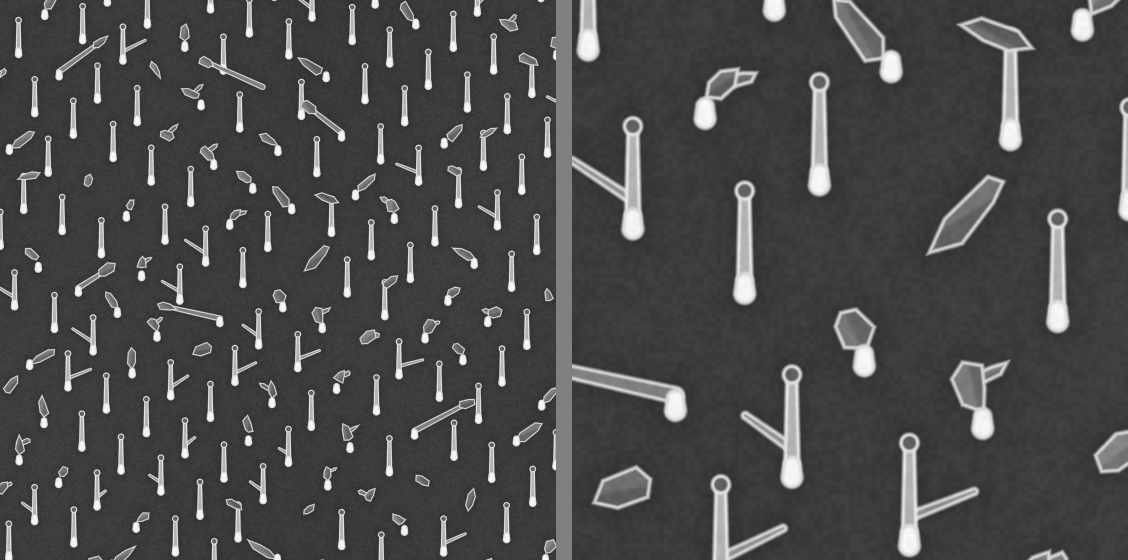
Left, the full canvas; right, a detail of the centre.
Give the GLSL for this pattern, as a Shadertoy shader.

```glsl
// Micrograph of upright nanowires and crystal flakes growing on a slanted lattice.

const float TAU = 6.2831853;

// Lattice of growth sites, in canvas heights
const vec2 STEP_A = vec2(0.0697, -0.0402);
const vec2 STEP_B = vec2(0.1133, 0.0258);
const vec2 ORIGIN = vec2(0.331, 0.918);
const float REACH = 0.15;          // farthest extent of one growth

// Sizes
const float WIRE_LENGTH = 0.058;
const float FOOT_RADIUS = 0.0068;
const float TIP_RADIUS = 0.0060;
const float RIM = 0.0021;          // width of the bright edges
const float SOFT = 0.0013;         // edge blur

// Grey levels
const float GROUND = 0.238;
const float FLAKE_CORE = 0.40;
const float WIRE_CORE = 0.70;
const float EDGE = 0.84;
const float GLARE = 0.96;

// Shares of growth kinds, cumulative
const float WIRES = 0.57;
const float FLAKES = 0.87;
const float BLADES = 0.95;

vec4 hash4(vec2 p, float seed) {
    vec4 q = fract(p.xyxy * vec4(0.1031, 0.1030, 0.0973, 0.1099) + seed * 0.1371);
    q += dot(q, q.wzxy + 33.33);
    return fract((q.xxyz + q.yzzw) * q.zywx);
}

float valueNoise(vec2 p) {
    vec2 i = floor(p), f = smoothstep(0.0, 1.0, fract(p));
    vec2 e = vec2(0.0, 1.0);
    return mix(mix(hash4(i, 3.0).x, hash4(i + e.yx, 3.0).x, f.x),
               mix(hash4(i + e.xy, 3.0).x, hash4(i + e.yy, 3.0).x, f.x), f.y);
}

// Rod from a to b whose radius changes from ra to rb
float rod(vec2 p, vec2 a, vec2 b, float ra, float rb) {
    vec2 ab = b - a;
    float t = clamp(dot(p - a, ab) / dot(ab, ab), 0.0, 1.0);
    return length(p - a - ab * t) - mix(ra, rb, t);
}

vec2 corner(int k, vec2 halfSize, vec2 seed) {
    float angle = TAU * float(k) / 6.0;
    float radius = mix(0.55, 1.12, hash4(seed, 11.0 + float(k)).y);
    return halfSize * radius * vec2(cos(angle), sin(angle));
}

// Irregular six-cornered polygon
float crystal(vec2 p, vec2 halfSize, vec2 seed) {
    vec2 prev = corner(5, halfSize, seed);
    float nearest = 1e3, side = 1.0;
    for (int k = 0; k < 6; k++) {
        vec2 cur = corner(k, halfSize, seed);
        vec2 e = prev - cur, w = p - cur;
        vec2 q = w - e * clamp(dot(w, e) / dot(e, e), 0.0, 1.0);
        nearest = min(nearest, dot(q, q));
        bvec3 c = bvec3(p.y >= cur.y, p.y < prev.y, e.x * w.y > e.y * w.x);
        if (all(c) || all(not(c))) side = -side;
        prev = cur;
    }
    return side * sqrt(nearest);
}

// ink holds premultiplied grey, coverage and nearest distance
void paint(inout vec3 ink, float d, float core, float edge) {
    float shade = mix(edge, core, smoothstep(0.5 * RIM, 1.5 * RIM, -d));
    ink.xy = mix(ink.xy, vec2(shade, 1.0), smoothstep(SOFT, -SOFT, d));
    ink.z = min(ink.z, d);
}

void paintFlake(inout vec3 ink, vec2 p, vec2 dir, vec2 halfSize, vec2 seed) {
    vec2 q = vec2(dot(p, dir), dot(p, vec2(-dir.y, dir.x)));
    float facet = 0.08 * smoothstep(-0.002, 0.002, q.y + 0.2 * q.x);
    float tone = FLAKE_CORE + facet + 0.10 * (hash4(seed, 5.0).z - 0.5);
    paint(ink, crystal(q, halfSize, seed), tone, EDGE);
}

void paintWire(inout vec3 ink, vec2 p) {
    vec2 tip = vec2(0.0, WIRE_LENGTH);
    paint(ink, rod(p, vec2(0.0), tip, 0.0052, 0.0038), WIRE_CORE, 0.90);
    paint(ink, length(p - tip) - TIP_RADIUS, 0.38, 0.88);
}

void paintGrowth(inout vec3 ink, vec2 p, vec2 site) {
    vec4 h = hash4(site, 1.0), g = hash4(site, 2.0);
    float hand = g.x < 0.5 ? -1.0 : 1.0;
    float slope = mix(0.25, 0.75, g.y);
    vec2 slant = vec2(hand * cos(slope), sin(slope));
    if (h.x < WIRES) {
        // Straight wire, sometimes with a side twig or a flake on top
        if (h.y < 0.20) {
            vec2 root = vec2(0.0, 0.014);
            paint(ink, rod(p, root, root + slant * mix(0.018, 0.046, g.z), 0.0036, 0.0027), 0.55, EDGE);
        }
        paintWire(ink, p);
        if (h.y > 0.94)
            paintFlake(ink, p - vec2(hand * 0.008, WIRE_LENGTH), slant, vec2(0.024, 0.010), site);
    } else if (h.x < FLAKES) {
        // Short flake, sometimes with a smaller companion
        float lean = 0.25 * TAU + (g.y - 0.5) * 2.4;
        vec2 dir = vec2(cos(lean), sin(lean));
        vec2 size = mix(vec2(0.014, 0.009), vec2(0.024, 0.013), g.zw);
        vec2 middle = vec2(0.0, 0.009) + dir * size.x * 0.85;
        if (h.y < 0.35)
            paintFlake(ink, p - middle - slant * 0.012, slant, size * vec2(0.8, 0.55), site + 7.0);
        paintFlake(ink, p - middle, dir, size, site);
    } else if (h.x < BLADES) {
        // Long slanted blade
        vec2 dir = normalize(slant + vec2(0.0, 0.35));
        float halfLength = mix(0.028, 0.038, g.z);
        paintFlake(ink, p - dir * halfLength * 0.9, dir, vec2(halfLength, 0.011), site);
    } else {
        // Fallen beam with a flake at its end
        vec2 end = slant * mix(0.060, 0.115, g.z);
        paint(ink, rod(p, vec2(0.0, 0.006), end, 0.0055, 0.0042), 0.50, EDGE);
        paintFlake(ink, p - end, slant, vec2(0.020, 0.011), site);
    }
    // Glaring foot
    if (h.x < WIRES || h.z > 0.15)
        paint(ink, rod(p, vec2(0.0, -0.003), vec2(0.0, 0.004), FOOT_RADIUS, 0.0058), GLARE, 0.86);
}

void mainImage(out vec4 fragColor, in vec2 fragCoord) {
    vec2 uv = fragCoord / iResolution.y;
    mat2 lattice = mat2(STEP_A, STEP_B);
    vec2 home = round(inverse(lattice) * (uv - ORIGIN));

    // Growths of the surrounding sites, far ones first
    vec3 ink = vec3(0.0, 0.0, 1.0);
    for (int i = -3; i <= 3; i++)
    for (int j = -2; j <= 2; j++) {
        vec2 site = home + vec2(i, j);
        vec2 jitter = (hash4(site, 4.0).xy - 0.5) * 0.004;
        vec2 p = uv - ORIGIN - lattice * site - jitter;
        if (dot(p, p) < REACH * REACH) paintGrowth(ink, p, site);
    }

    // Grainy ground, darker beside the growths
    float grain = valueNoise(uv * 380.0) + 0.6 * valueNoise(uv * 170.0 + 40.0) - 0.8;
    float drift = sin(uv.x * 9.0 + sin(uv.y * 5.0)) + sin(uv.y * 7.0 - uv.x * 3.0);
    float ground = GROUND + 0.004 * drift - 0.035 * exp(-max(ink.z, 0.0) / 0.008);
    float grey = ground * (1.0 - ink.y) + ink.x + 0.035 * grain;
    fragColor = vec4(vec3(grey), 1.0);
}
```
